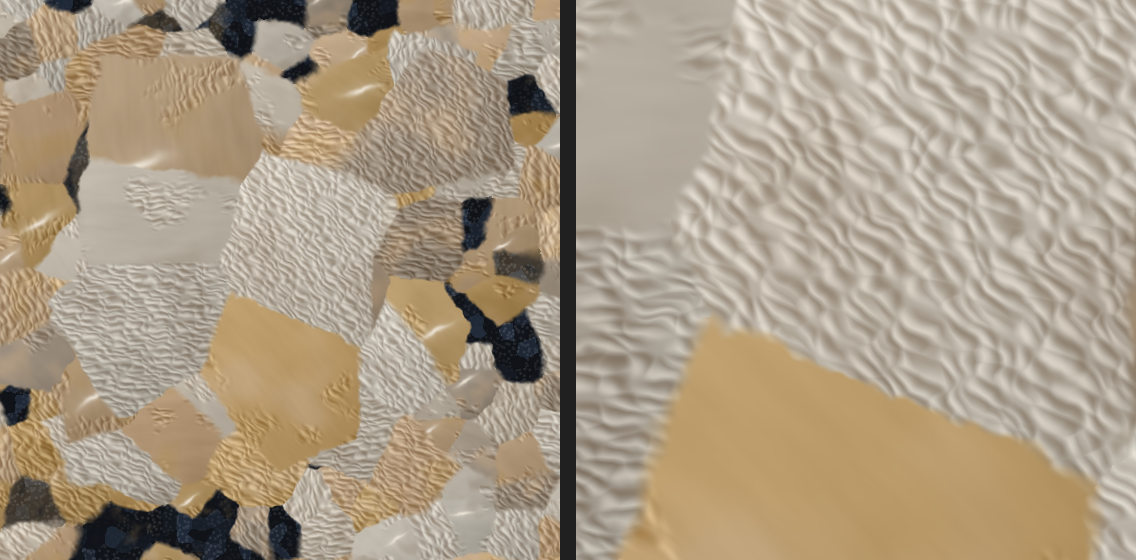
Left: the whole. Right: its middle third, enlarged.
Write a WebGL 2 fragment shader that draws this texture.

```glsl
#version 300 es
precision highp float;

uniform vec2 u_resolution;
out vec4 fragColor;

const float TIER_SCALE[3] = float[3](4.4, 7.6, 12.5);   // cells per canvas side
const float TIER_REACH[3] = float[3](0.30, 0.40, 9.0);  // half width of each tier's zone
const float TIER_DARK[3] = float[3](0.0, 0.03, 0.07);   // chance of a dark stone
const float RIM_DARK = 0.24;                            // extra chance near the canvas rim
const vec2 ZONE_CENTRE = vec2(0.42, 0.51);
const vec2 GRAIN_SCALE = vec2(46.0, 108.0);
const float GRAIN_CONTRAST = 0.19;
const float EDGE_SOFTNESS = 0.0045;
const float GLOSS_CHANCE = 0.38;

const vec3 CREAM = vec3(0.71, 0.68, 0.63);
const vec3 TAN = vec3(0.69, 0.59, 0.47);
const vec3 GOLD = vec3(0.67, 0.55, 0.36);
const vec3 TAUPE = vec3(0.58, 0.53, 0.47);
const vec3 COAL = vec3(0.06, 0.07, 0.09);
const vec3 EARTH = vec3(0.24, 0.21, 0.17);
const vec3 GLOSS = vec3(0.93, 0.90, 0.85);

struct Cells { vec2 near, next; float edge; };

vec2 hash2(vec2 p) {
    vec3 q = fract(p.xyx * vec3(0.1031, 0.1030, 0.0973));
    q += dot(q, q.yzx + 33.33);
    return fract((q.xx + q.yz) * q.zy);
}

mat2 rotate(float a) {
    float c = cos(a), s = sin(a);
    return mat2(c, -s, s, c);
}

// Layered sines, roughly -1 to 1
float waves(vec2 p) {
    float sum = 0.0, amp = 0.5;
    for (int i = 0; i < 4; i++) {
        p = rotate(1.1) * p * 1.6 + 2.3;
        sum += amp * sin(p.x + 1.4 * sin(p.y));
        amp *= 0.6;
    }
    return sum;
}

vec2 site(vec2 id, int tier) {
    return id + 0.5 + 0.85 * (hash2(id + 31.0 * float(tier) + 7.0) - 0.5);
}

// Two closest sites and the distance to their shared border
Cells findCells(vec2 q, int tier) {
    Cells c = Cells(vec2(0.0), vec2(0.0), 0.0);
    float d1 = 9.0, d2 = 9.0;
    for (int k = 0; k < 25; k++) {
        vec2 id = floor(q) + vec2(k % 5 - 2, k / 5 - 2);
        float d = distance(q, site(id, tier));
        if (d < d1) {
            d2 = d1; c.next = c.near;
            d1 = d; c.near = id;
        } else if (d < d2) {
            d2 = d; c.next = id;
        }
    }
    c.edge = 0.5 * (d2 - d1);
    return c;
}

// Rounded bumps from cellular distance
float bumps(vec2 q) {
    float d = 2.0;
    for (int k = 0; k < 9; k++) {
        vec2 id = floor(q) + vec2(k % 3 - 1, k / 3 - 1);
        d = min(d, distance(q, id + hash2(id)));
    }
    return 1.0 - smoothstep(0.05, 0.8, d);
}

vec3 darkStone(vec2 p, float pick) {
    vec2 q = p * 38.0 + 0.3 * waves(p * 30.0);
    vec2 facet = hash2(findCells(q, 3).near);
    vec3 col = mix(COAL, EARTH, smoothstep(0.62, 0.9, pick + 0.2 * waves(p * 45.0)));
    col += vec3(0.07, 0.10, 0.14) * pow(facet.x, 4.0);
    return col + 0.09 * smoothstep(0.5, 0.9, bumps(p * 120.0)) * facet.y;
}

vec3 cellColour(vec2 p, vec2 id, int tier) {
    float scale = TIER_SCALE[tier];
    vec2 centre = site(id, tier);
    vec2 local = p * scale - centre;
    vec2 seed = id + 53.0 * float(tier);
    vec2 a = hash2(seed + 3.7), b = hash2(seed + 91.3), c = hash2(seed + 47.9);

    vec2 rim = abs(centre / scale - 0.5);
    float darkChance = TIER_DARK[tier];
    if (tier == 2) darkChance += RIM_DARK * smoothstep(0.40, 0.46, max(rim.x, rim.y));
    if (a.x < darkChance) return darkStone(p, b.x);

    // Base tint with a slow drift towards a neighbouring hue
    vec3 base = a.y < 0.46 ? CREAM : a.y < 0.70 ? TAN : a.y < 0.90 ? GOLD : TAUPE;
    vec3 drift = a.y < 0.46 ? TAUPE : a.y < 0.70 ? GOLD : TAN;
    float slow = waves(local * 2.2 + 20.0 * b);
    vec3 col = mix(base, drift, 0.55 * smoothstep(0.0, 1.0, slow));
    col += 0.10 * (b.x - 0.45) + vec3(0.02, 0.0, -0.02) * (c.x - 0.5);

    // Soft form shading and faint brushed streaks
    float angle = -0.75 + 1.5 * (b.y - 0.5);
    vec2 along = rotate(angle) * p;
    col += 0.07 * dot(local, vec2(-0.5, 0.8)) + 0.025 * slow;
    col += 0.012 * waves(along * vec2(20.0, 85.0) + 9.0 * a);

    // Short raised fibres, lit from one side
    float smoothness = a.y < 0.46 ? 0.25 : 0.55;
    float rough = step(smoothness, c.y);
    float cover = mix(smoothstep(0.2, 0.7, waves(local * 3.0 + 8.0 * c)), 1.0, rough);
    vec2 q = along * GRAIN_SCALE + 0.45 * waves(p * 42.0);
    float relief = bumps(q + vec2(0.12, 0.38)) - bumps(q);
    col += cover * GRAIN_CONTRAST * relief * mix(vec3(1.0), vec3(0.85, 1.0, 1.1), step(relief, 0.0));

    // Glossy streak on the smooth cells
    vec2 g = rotate(0.9 + 1.6 * (c.x - 0.5)) * (local - 0.3 * (b - 0.5));
    g.y += 0.025 * waves(local * 7.0);
    float streak = exp(-dot(g * g, vec2(22.0, 700.0)));
    float glow = exp(-dot(g * g, vec2(9.0, 60.0)));
    float glossy = step(c.x, GLOSS_CHANCE) * (1.0 - rough);
    return mix(col, GLOSS, glossy * (0.75 * streak + 0.18 * glow));
}

float inZone(vec2 id, int tier) {
    vec2 d = abs(site(id, tier) / TIER_SCALE[tier] - ZONE_CENTRE);
    return step(max(d.x, d.y), TIER_REACH[tier]);
}

void main() {
    vec2 p = gl_FragCoord.xy / u_resolution;

    // Ragged outlines
    vec2 ragged = p + 0.009 * vec2(waves(p * 14.0), waves(p * 14.0 + 40.0));
    ragged += 0.0028 * vec2(waves(p * 85.0), waves(p * 85.0 + 17.0));
    float softness = EDGE_SOFTNESS * (1.0 + 0.7 * waves(p * 9.0 + 5.0));

    // Small cells first, larger ones laid over them
    vec3 col = vec3(0.0);
    for (int tier = 2; tier >= 0; tier--) {
        float scale = TIER_SCALE[tier];
        Cells c = findCells(ragged * scale, tier);
        float blend = smoothstep(-softness, softness, c.edge / scale);
        float nearWeight = blend * inZone(c.near, tier);
        float nextWeight = (1.0 - blend) * inZone(c.next, tier);
        col *= 1.0 - nearWeight - nextWeight;
        if (nearWeight > 0.0) col += nearWeight * cellColour(p, c.near, tier);
        if (nextWeight > 0.0) col += nextWeight * cellColour(p, c.next, tier);
    }
    fragColor = vec4(clamp(col, 0.0, 1.0), 1.0);
}
```
